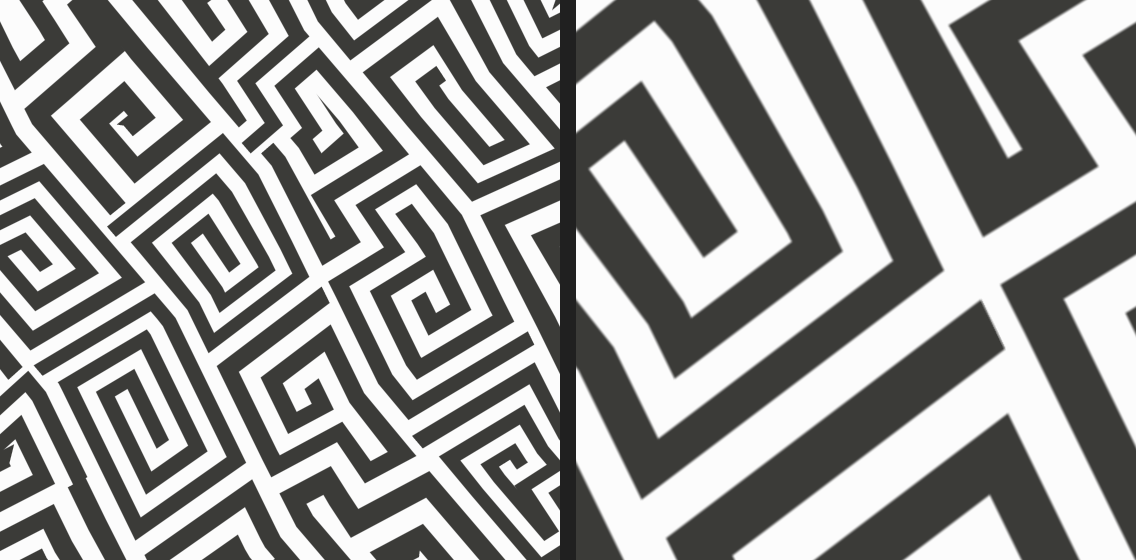
Left: the whole. Right: its middle third, enlarged.
Reproduce this pattern procedurally as a three.js fragment shader.

```glsl
varying vec2 vUv;

#define ANGLE -0.99
#define ROW_HEIGHT 0.265
#define CELL_WIDTH 0.32
#define ROW_BEND 0.055
#define BEND_LENGTH 0.86
#define JITTER 0.34
#define SLANT 0.34
#define JOG 0.045
#define BAND_HALF 0.252
#define SOFTNESS 0.0006
#define SAMPLES 4

const vec3 PAPER = vec3(0.99);
const vec3 INK = vec3(0.23, 0.23, 0.22);

float hash(vec2 p) {
  return fract(sin(dot(p, vec2(127.1, 311.7))) * 4375.85);
}

// Height above a row border bent into a zigzag
float rowBorder(vec2 p, float row) {
  float wave = abs(fract(p.x / BEND_LENGTH + hash(vec2(row, 4.3))) - 0.5) * 2.0;
  return p.y - row * ROW_HEIGHT - ROW_BEND * (wave - 0.5);
}

// Mitred distance to a slanted divider, some with a jog; positive on its left
float divider(vec2 p, vec2 id) {
  float along = p.y - (id.y + 0.5 + 0.3 * (hash(id + 7.7) - 0.5)) * ROW_HEIGHT;
  float shift = hash(vec2(id.y, 9.1)) + JITTER * (hash(id) - 0.5);
  float across = p.x - (id.x + shift) * CELL_WIDTH - SLANT * (hash(id + 3.1) - 0.5) * along;
  float jog = JOG * step(0.6, hash(id + 5.9));
  along *= hash(id + 1.7) < 0.5 ? -1.0 : 1.0;
  return max(-jog - across, min(along, jog - across));
}

// Ring depth in a four-sided cell, moved one ring inward per turn
float spiralDepth(vec4 d) {
  float rest = min(d.y, min(d.z, d.w));
  bool onFirst = d.x < min(d.y, d.z) && d.x < d.w + 1.0;
  return onFirst ? d.x : rest;
}

float ink(vec2 p) {
  // Find the row and the distances to its two borders
  float below = 1.0, above = 1.0, row = 0.0;
  float firstRow = floor(p.y / ROW_HEIGHT);
  for (int k = -1; k <= 2; k++) {
    float j = firstRow + float(k);
    float h = rowBorder(p, j);
    if (h >= 0.0) { below = h; row = j; }
    else above = min(above, -h);
  }

  // Find the cell in the row and the distances to its dividers
  float left = 1.0, right = 1.0;
  vec2 cell = vec2(0.0, row);
  float firstCell = floor(p.x / CELL_WIDTH);
  for (int k = -3; k <= 2; k++) {
    vec2 id = vec2(firstCell + float(k), row);
    float g = divider(p, id);
    if (g <= 0.0) { left = -g; cell = id; }
    else right = min(right, g);
  }

  // A whole number of bands fills the row, so they taper with it
  float bands = hash(cell + 11.3) < 0.65 ? 4.0 : 5.0;
  float pitch = (below + above) / bands;
  vec2 ends = vec2(right, left) / (0.85 + 0.3 * vec2(hash(cell + 12.9), hash(cell + 14.1)));
  vec4 sides = vec4(below, ends.x, above, ends.y) / pitch;

  // Random start side and turning direction
  float turn = hash(cell + 21.3) * 4.0;
  if (turn > 3.0) sides = sides.wxyz;
  else if (turn > 2.0) sides = sides.zwxy;
  else if (turn > 1.0) sides = sides.yzwx;
  if (hash(cell + 23.9) < 0.5) sides = sides.xwzy;

  float edge = (BAND_HALF - abs(fract(spiralDepth(sides)) - 0.5)) * pitch;
  return smoothstep(-SOFTNESS, SOFTNESS, edge);
}

void main() {
  float c = cos(ANGLE), s = sin(ANGLE);
  mat2 tilt = mat2(c, -s, s, c);
  float cover = 0.0;
  for (int i = 0; i < SAMPLES; i++) {
    for (int j = 0; j < SAMPLES; j++) {
      vec2 offset = (vec2(float(i), float(j)) + 0.5) / float(SAMPLES) - 0.5;
      cover += ink(tilt * (vUv + offset * 0.002) + vec2(2.13, 1.37));
    }
  }
  cover /= float(SAMPLES * SAMPLES);
  gl_FragColor = vec4(mix(PAPER, INK, cover), 1.0);
}
```
